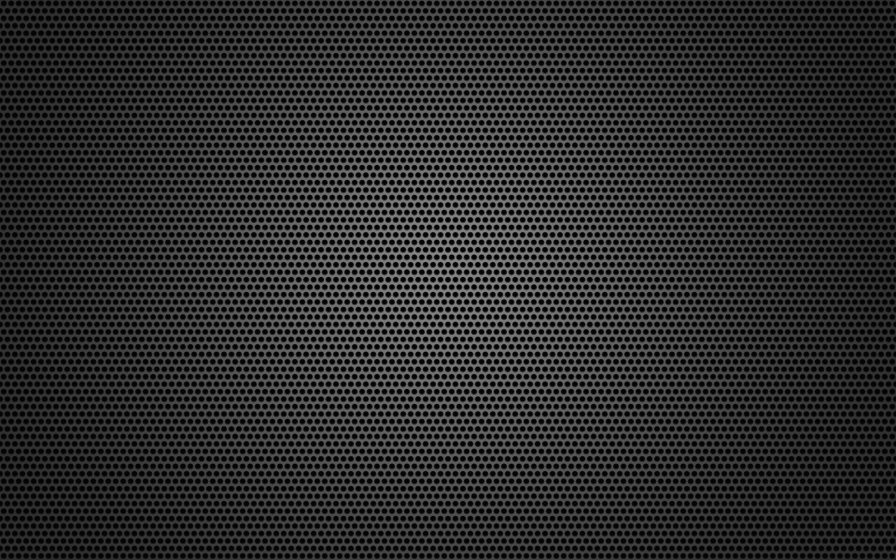
A WebGL 2 fragment shader for this pattern:

```glsl
#version 300 es
precision highp float;
// Perforated dark metal sheet: staggered bevelled holes under a central light.

uniform vec2 u_resolution;
out vec4 fragColor;

const vec2 HOLE_COUNT = vec2(120.0, 75.0); // repeats across and down
const float ROW_PITCH = 1.0;               // row spacing in column pitches
const float HOLE_RADIUS = 0.41;
const float CORE_RADIUS = 0.31;
const float CORE_LIFT = 0.05;
const float RIM_WIDTH = 0.08;
const vec3 CORE_COLOR = vec3(0.015);
const vec3 PLATE_LIT = vec3(0.52);
const vec3 PLATE_DIM = vec3(0.18);
const int SAMPLES = 4;

// Offset from the nearest hole centre, in column pitches.
vec2 holeOffset(vec2 uv, vec2 count) {
    vec2 cell = uv * count;
    cell.x += 0.5 * mod(floor(cell.y), 2.0);
    return (fract(cell) - 0.5) * vec2(1.0, ROW_PITCH);
}

// Plate brightness falls away from the light.
vec3 plateColor(vec2 uv, float aspect) {
    vec2 fromLight = (uv - vec2(0.5, 0.53)) * vec2(aspect, 1.1);
    float falloff = smoothstep(0.0, 1.0, length(fromLight) / 0.95);
    return mix(PLATE_LIT, PLATE_DIM, pow(falloff, 0.75));
}

// Plate with a bevelled rim, an inner wall and a dark core.
vec3 perforate(vec2 offset, vec3 plate, float blur) {
    float radius = length(offset);
    float downward = -offset.y / max(radius, 0.001);
    float d = radius - HOLE_RADIUS;

    // The lower rim catches light; the upper rim is shaded.
    float rim = 1.0 - smoothstep(0.0, RIM_WIDTH + blur, abs(d));
    vec3 color = plate * (1.0 + 0.2 * rim * downward);

    // The inner wall shows mostly below the raised core.
    vec3 wall = plate * (0.36 + 0.2 * downward);
    color = mix(wall, color, smoothstep(-blur, blur, d));
    float core = length(offset - vec2(0.0, CORE_LIFT)) - CORE_RADIUS;
    return mix(CORE_COLOR, color, smoothstep(-blur, blur, core));
}

void main() {
    float aspect = u_resolution.x / u_resolution.y;
    float blur = 0.5 * HOLE_COUNT.x / (u_resolution.x * float(SAMPLES));
    vec3 sum = vec3(0.0);

    // Average a grid of samples within each pixel to smooth fine detail.
    for (int j = 0; j < SAMPLES; j++) {
        for (int i = 0; i < SAMPLES; i++) {
            vec2 shift = (vec2(i, j) + 0.5) / float(SAMPLES) - 0.5;
            vec2 uv = (gl_FragCoord.xy + shift) / u_resolution;
            vec3 plate = plateColor(uv, aspect);
            sum += perforate(holeOffset(uv, HOLE_COUNT), plate, blur);
        }
    }
    fragColor = vec4(sum / float(SAMPLES * SAMPLES), 1.0);
}
```
